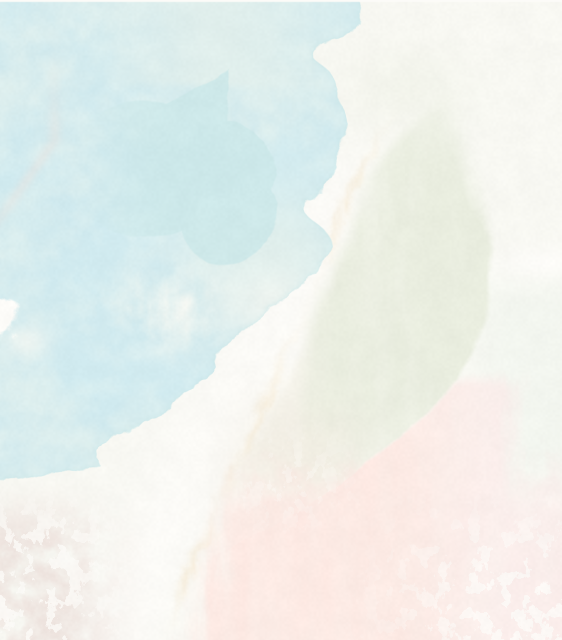
This background is drawn by a Shadertoy shader. Its source:

```glsl
// Soft watercolour washes: a torn blue sheet, a sage band, a pink pool and
// gold veins on cream paper. Masks from edge curves roughened by value noise
// are layered from back to front.

const vec3 PAPER = vec3(0.972, 0.972, 0.950);
const vec3 WHITE = vec3(0.990, 0.986, 0.974);
const vec3 MIST = vec3(0.952, 0.964, 0.938);
const vec3 CREAM = vec3(0.956, 0.947, 0.908);
const vec3 SAGE = vec3(0.914, 0.930, 0.874);
const vec3 PINK = vec3(0.990, 0.914, 0.890);
const vec3 ROSE = vec3(0.982, 0.932, 0.922);
const vec3 CLAY = vec3(0.928, 0.888, 0.868);
const vec3 GOLD = vec3(0.950, 0.890, 0.780);
const vec3 BLUE = vec3(0.818, 0.920, 0.940);
const vec3 HAZE = vec3(0.885, 0.938, 0.925);
const vec3 TEAL = vec3(0.798, 0.908, 0.912);
const float TEAR = 0.016;   // roughness of the blue edge
const float GRAIN = 0.024;  // paper grain strength

float hash(vec2 p) {
    vec3 q = fract(vec3(p.xyx) * 0.1031);
    q += dot(q, q.yzx + 33.33);
    return fract((q.x + q.y) * q.z);
}

float noise(vec2 p) {
    vec2 i = floor(p), f = fract(p);
    f = f * f * (3.0 - 2.0 * f);
    return mix(mix(hash(i), hash(i + vec2(1, 0)), f.x),
               mix(hash(i + vec2(0, 1)), hash(i + vec2(1, 1)), f.x), f.y);
}

// Layered noise, centred near zero
float fbm(vec2 p) {
    float sum = -0.48, amp = 0.5;
    for (int i = 0; i < 5; i++) {
        sum += amp * noise(p);
        p = mat2(1.6, 1.2, -1.2, 1.6) * p + 7.3;
        amp *= 0.5;
    }
    return sum;
}

float ramp(float a, float b, float x) {
    return smoothstep(0.0, 1.0, (x - a) / (b - a));
}

float bump(float y, float centre, float width) {
    float t = (y - centre) / width;
    return exp(-t * t);
}

// Soft elliptical stain
float stain(vec2 p, float x, float y, float rx, float ry) {
    return bump(p.x, x, rx) * bump(p.y, y, ry);
}

// Right border of the blue sheet at height y
float blueEdge(float y) {
    float x = -0.06 + 0.21 * ramp(0.235, 0.275, y);
    x += 0.12 * ramp(0.295, 0.37, y) + 0.07 * ramp(0.365, 0.425, y);
    x += 0.15 * clamp((y - 0.445) / 0.13, 0.0, 1.0) + 0.03 * ramp(0.57, 0.62, y);
    x += 0.022 * bump(y, 0.805, 0.045) - 0.045 * bump(y, 0.672, 0.027);
    return x - 0.035 * bump(y, 0.915, 0.022) + 0.045 * ramp(0.925, 0.965, y);
}

void mainImage(out vec4 fragColor, in vec2 fragCoord) {
    vec2 p = fragCoord / iResolution.y;
    float px = 1.0 / iResolution.y;
    float cloud = fbm(p * 7.0), fine = fbm(p * 38.0);
    float brush = fbm(p * vec2(45, 9) + 30.0);
    vec2 w = p + vec2(0.02 * cloud + 0.01 * fine, 0.02 * fbm(p * 9.0 + 20.0));

    // Paper: misty right side, a white glow, a pale stream with a cream bank
    vec3 col = mix(PAPER, MIST, ramp(0.7, 0.8, w.x) * ramp(0.62, 0.5, w.y) * ramp(0.18, 0.3, w.y));
    col = mix(col, WHITE, 0.9 * stain(w, 0.85, 0.59, 0.08, 0.026));
    float bank = w.x - 0.5 * w.y + 0.02 * brush;
    col = mix(col, WHITE, 0.8 * bump(bank, 0.18, 0.1) * ramp(0.85, 0.65, w.y));
    bank = ramp(0.232, 0.262, bank) * ramp(0.62, 0.5, w.x);
    col = mix(col, CREAM, 0.75 * bank * ramp(0.2, 0.3, w.y) * ramp(0.75, 0.6, w.y));

    // Sage band between two curved borders, with a faint plume on top
    float low = max(0.56 - w.y, 0.0);
    float sageRight = 0.77 - 2.4 * low * low - 0.05 * ramp(0.65, 0.9, w.y);
    float sageLeft = 0.465 + 0.09 * ramp(0.4, 0.74, w.y) + 0.14 * ramp(0.7, 0.88, w.y);
    float sage = ramp(-0.01, 0.03, w.x - sageLeft);
    sage *= ramp(-0.005, 0.006 + 0.05 * ramp(0.6, 0.75, w.y), sageRight - w.x);
    sage *= ramp(0.19, 0.38, w.y) * ramp(0.93, 0.72, w.y);
    col = mix(col, SAGE, 0.35 * stain(w, 0.64, 0.86, 0.1, 0.07));
    col = mix(col, SAGE, clamp(sage * (0.9 + 0.5 * cloud + 0.5 * brush), 0.0, 1.0));
    col = mix(col, mix(SAGE, PINK, 0.4), 0.7 * stain(w, 0.47, 0.28, 0.1, 0.09));

    // Pink pool, curving under the sage, paler at the right
    float pink = ramp(-0.006, 0.006, w.x - sageRight) * ramp(0.425, 0.395, w.y + 0.03 * brush);
    pink *= mix(1.0, ramp(0.825, 0.785, w.x + 0.06 * brush), ramp(0.18, 0.28, w.y));
    pink = max(pink, 0.9 * ramp(0.3, 0.19, w.y + 0.1 * fine));
    pink *= ramp(0.27, 0.35, w.x - 0.25 * w.y + 0.08 * brush);
    col = mix(col, mix(PINK, ROSE, ramp(0.6, 0.8, w.x)), pink * (0.9 + 0.4 * cloud + 0.4 * brush));

    // Clay stain and white flecks along the bottom
    float clay = ramp(0.25, 0.08, w.x) * ramp(0.26, 0.14, w.y);
    col = mix(col, CLAY, clay * clamp(0.55 + cloud + 2.0 * fine, 0.0, 1.0));
    float fleck = ramp(0.06, 0.11, fbm(p * vec2(62, 50) + 50.0));
    float flecked = max(clay, ramp(0.5, 0.8, w.x) * ramp(0.26, 0.08, w.y));
    flecked = max(flecked, 0.5 * stain(p, 0.45, 0.25, 0.09, 0.07));
    col = mix(col, WHITE, 0.75 * fleck * flecked);

    // Broken gold vein
    float broken = bump(p.y, 0.68, 0.08) + 0.7 * bump(p.y, 0.35, 0.1) + 0.7 * bump(p.y, 0.11, 0.06);
    float vein = bump(p.x - 0.44 * p.y - 0.03 * cloud - 0.03 * fine, 0.247, 0.009);
    col = mix(col, GOLD, 0.6 * broken * vein * (0.8 + 2.0 * brush));

    // Blue sheet: distance to its torn border, corrected for slope
    float y = p.y + TEAR * 0.7 * fine;
    float slope = (blueEdge(y + 0.004) - blueEdge(y - 0.004)) / 0.008;
    float d = (blueEdge(y) + TEAR * (fine + cloud) - p.x) / sqrt(1.0 + slope * slope);
    vec3 blue = mix(BLUE, HAZE, clamp(0.25 + 1.2 * cloud + 0.8 * fine, 0.0, 0.7));
    blue = mix(blue, HAZE, 0.9 * ramp(0.855, 0.875, w.y) * bump(w.x, 0.34, 0.14));
    blue = mix(blue, HAZE, 0.9 * stain(w, 0.42, 0.59, 0.13, 0.12));
    blue = mix(blue, PAPER, stain(w, 0.27, 0.52, 0.08, 0.06) * (0.45 + fine + brush));
    blue = mix(blue, PAPER, 0.6 * stain(w, 0.43, 0.52, 0.07, 0.05));

    // Teal bloom of overlapping lobes, fading to the left
    float lobes = min(length(w - vec2(0.345, 0.735)) - 0.08, length(w - vec2(0.355, 0.663)) - 0.075);
    lobes = min(lobes, length(w * vec2(0.85, 1) - vec2(0.19, 0.735)) - 0.108);
    float tip = max(w.y - 0.55 * w.x - 0.693, w.x - 0.36);
    lobes = min(lobes, max(tip, max(0.76 - w.y, 0.22 - w.x)));
    blue = mix(blue, TEAL, 0.85 * ramp(0.002, -0.002, lobes) * ramp(0.1, 0.27, w.x));

    // Warm crease, bare spots and the darker rim
    float crease = bump(p.x + 0.7 * max(0.78 - p.y, 0.0), 0.085, 0.011);
    blue = mix(blue, CLAY, 0.4 * crease * bump(p.y, 0.74, 0.12));
    blue = mix(blue, WHITE, ramp(0.4, 0.6, stain(w, 0.0, 0.507, 0.035, 0.028) + fine));
    blue = mix(blue, PAPER, 0.6 * stain(w, 0.045, 0.468, 0.03, 0.025));
    blue = mix(blue, TEAL, 0.6 * exp(-max(d, 0.0) * 300.0));
    col = mix(col, blue, ramp(-px, px, d));

    // Paper grain and the pale top border
    col += GRAIN * (fine + 0.5 * (noise(p * 260.0) - 0.5));
    col = mix(col, WHITE, ramp(0.997 - px, 0.997 + px, p.y));
    fragColor = vec4(clamp(col, 0.0, 1.0), 1.0);
}
```
